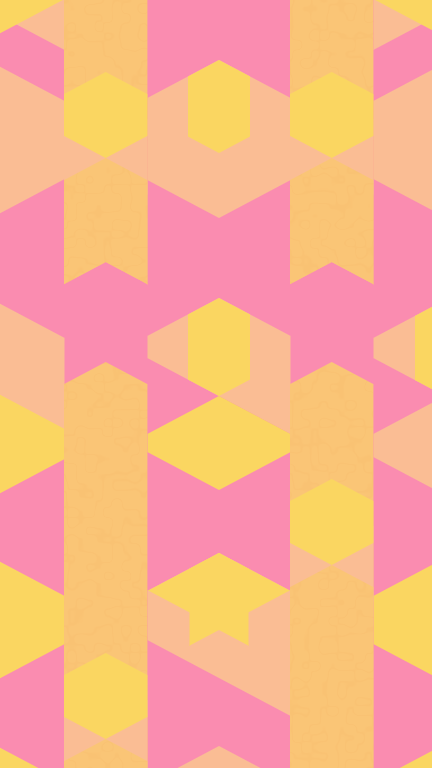
Write a WebGL 1 fragment shader that draws this pattern.

```glsl
precision highp float;
// Interlocking columns of hexagons, diamonds and chevrons in flat candy colours.
// Every piece is one panel: an upright strip with a peaked top and a slanted foot,
// painted back to front; the narrow strips carry a faint creased grain.
uniform vec2 u_resolution;

#define UNITS 432.0          // design units across the canvas
#define PITCH 226.0          // distance between like columns
#define SLOPE 0.53           // steepness of all slanted edges
#define WIDE 71.5            // half width of a wide column
#define NARROW 41.7          // half width of a narrow strip
#define CORE 31.0            // half width of the inner bars
#define GRAIN 0.014          // strength of the creases
#define PINK vec3(0.98, 0.55, 0.69)
#define PEACH vec3(0.98, 0.74, 0.58)
#define ORANGE vec3(0.98, 0.77, 0.46)
#define YELLOW vec3(0.98, 0.84, 0.38)

const float ABOVE = -300.0;  // beyond the upper border
const float BELOW = 900.0;   // beyond the lower border

float hash(vec2 p) {
  return fract(sin(dot(p, vec2(127.1, 311.7))) * 43758.55);
}

float noise(vec2 p) {
  vec2 i = floor(p), f = fract(p);
  f = f * f * (3.0 - 2.0 * f);
  return mix(mix(hash(i), hash(i + vec2(1.0, 0.0)), f.x),
             mix(hash(i + vec2(0.0, 1.0)), hash(i + 1.0), f.x), f.y);
}

// Coverage of a strip with a peak at top; lean is the run of the foot's slant
float panel(vec2 q, float halfWidth, float top, float foot, float lean) {
  float ends = max(top + SLOPE * abs(q.x) - q.y, q.y - foot - SLOPE * lean);
  float d = max(abs(q.x) - halfWidth, ends / sqrt(1.0 + SLOPE * SLOPE));
  return clamp(0.5 - d * u_resolution.x / UNITS, 0.0, 1.0);
}

void paint(inout vec3 col, vec3 ink, float coverage) {
  col = mix(col, ink, coverage);
}

// Yellow hexagon with peach corners, standing on the peak of the next strip
void paintJoint(inout vec3 col, vec3 strip, vec2 q, float top, float foot) {
  float a = abs(q.x);
  paint(col, PEACH, panel(q, NARROW, top + 25.0, top + 100.0, a));
  paint(col, YELLOW, panel(q, NARROW, top, top + 86.0, -a));
  paint(col, strip, panel(q, NARROW, top + 86.0, foot, a));
}

void paintMiddle(inout vec3 col, vec2 q) {
  float a = abs(q.x);
  // Upper hexagon with its bar
  paint(col, PEACH, panel(q, WIDE, 60.0, 218.0, -a));
  paint(col, YELLOW, panel(q, CORE, 60.0, 153.0, -a));
  // Second hexagon, open on the right, above a diamond
  paint(col, PEACH, panel(q, WIDE, 298.0, 396.0, q.x));
  paint(col, YELLOW, panel(q, CORE, 298.0, 396.0, -a));
  paint(col, YELLOW, panel(q, WIDE, 396.0, 490.0, -a));
  // Arrow on a slanted block, then the next peak
  paint(col, PEACH, panel(q, WIDE, 553.0, 678.0, q.x));
  paint(col, YELLOW, panel(q, WIDE, 553.0, 628.0, -a));
  paint(col, YELLOW, panel(q, CORE - 1.5, 553.0, 630.0, a));
  paint(col, PEACH, panel(q, WIDE, 746.0, BELOW, a));
}

void paintSide(inout vec3 col, vec2 q, bool leftSide) {
  float a = abs(q.x);
  // Parts shared by both borders
  paint(col, PEACH, panel(q, WIDE, ABOVE, 12.0, a));
  paint(col, YELLOW, panel(q, WIDE, ABOVE, 37.0, -a));
  paint(col, PEACH, panel(q, WIDE, 63.0, 217.0, -a));
  paint(col, YELLOW, panel(q, WIDE, 558.0, 682.0, -a));
  paint(col, YELLOW, panel(q, WIDE, 744.0, BELOW, a));
  // The central rows differ from side to side
  if (leftSide) {
    paint(col, PEACH, panel(q, WIDE, 300.0, 420.0, a));
    paint(col, YELLOW, panel(q, WIDE, 391.0, 497.0, -a));
  } else {
    paint(col, PEACH, panel(q, WIDE, 300.0, 396.0, -a));
    paint(col, YELLOW, panel(q, CORE - 1.0, 300.0, 396.0, -a));
    paint(col, PEACH, panel(q, WIDE, 396.0, 495.0, -a));
  }
}

void main() {
  vec2 p = vec2(gl_FragCoord.x, u_resolution.y - gl_FragCoord.y) * UNITS / u_resolution.x;
  vec3 col = PINK;

  // Wide columns
  bool leftSide = p.x < UNITS * 0.5;
  paintMiddle(col, p - vec2(219.0, 0.0));
  paintSide(col, p - vec2(leftSide ? 219.0 - PITCH : 219.0 + PITCH, 0.0), leftSide);

  // Creases follow the contours of smooth noise
  float crease = 1.0 - smoothstep(0.0, 0.12, abs(noise(p / 9.0) - 0.5));
  vec3 strip = ORANGE - GRAIN * (crease - 0.3) * vec3(0.3, 1.0, 1.0);

  // Narrow strips, each with its own lower joint height
  for (int i = 0; i < 2; i++) {
    float k = float(i);
    vec2 q = p - vec2(105.7 + PITCH * k, 0.0);
    float a = abs(q.x);
    paint(col, strip, panel(q, NARROW, ABOVE, 262.0, a));
    paint(col, strip, panel(q, NARROW, 362.0, BELOW, a));
    paintJoint(col, strip, q, 72.0, 262.0);
    paintJoint(col, strip, q, mix(653.0, 479.0, k), BELOW);
  }
  gl_FragColor = vec4(col, 1.0);
}
```
